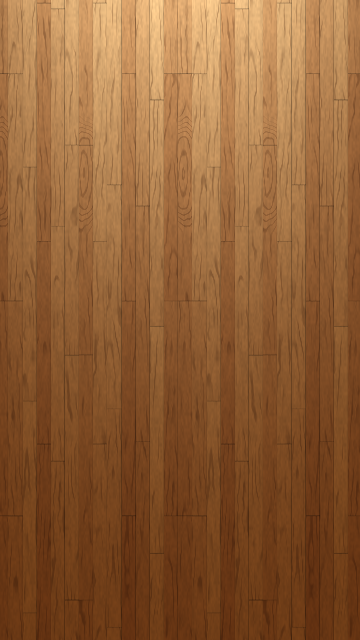
Write a Shadertoy shader that draws this texture.

```glsl
const float COLUMNS = 13.0;        // planks in one horizontal repeat
const float PLANK_WIDTH = 0.03935; // fraction of canvas width
const float REPEAT_START = 0.456;
const float BOARD_LENGTH = 0.35;   // fraction of canvas height
const vec3 SHADED_WOOD = vec3(0.415, 0.22, 0.08);
const vec3 LIT_WOOD = vec3(0.89, 0.69, 0.465);

// Stain of each column: negative is darker and redder
const float STAIN[13] = float[13](-0.9, -0.8, 0.2, 0.6, -0.9, 0.4, 0.6,
                                  -0.6, 0.6, 0.3, -1.0, -0.2, 0.8);
// First end joint of each column, measured down from the top
const float JOINT[13] = float[13](0.09, 0.09, 0.09, 0.23, 0.33, 0.32, 0.19,
                                  0.19, 0.33, 0.26, 0.09, 0.30, 0.12);

float hash(vec2 p) {
    return fract(sin(dot(p, vec2(127.1, 311.7))) * 43758.5453);
}

float noise(vec2 p) {
    vec2 cell = floor(p), f = fract(p);
    f = f * f * (3.0 - 2.0 * f);
    float low = mix(hash(cell), hash(cell + vec2(1, 0)), f.x);
    float high = mix(hash(cell + vec2(0, 1)), hash(cell + vec2(1, 1)), f.x);
    return mix(low, high, f.y);
}

float line(float distance, float halfWidth, float blur) {
    return 1.0 - smoothstep(halfWidth, halfWidth + blur, abs(distance));
}

// Board row and signed distance to the nearby end joint
vec2 boardRow(float depth, float start) {
    float t = (depth - start) / BOARD_LENGTH;
    float row = floor(t);
    float offset = fract(t) - 0.03 - 0.12 * hash(vec2(start, row));
    return vec2(row - step(offset, 0.0), offset * BOARD_LENGTH);
}

// Thin dark growth rings: long arches, or ovals around a heart
float growthRings(vec2 p, float seed, float heart) {
    float x = p.x - 1.6 * fract(seed) + 0.3;
    float arch = 2.6 * sqrt(x * x + 0.015) + p.y * 7.0;
    arch += 1.5 * noise(vec2(p.x * 1.3, p.y * 11.0) + seed);
    float oval = 4.2 * length(vec2(p.x - 0.35, (p.y - 0.73) * 9.0));
    float field = mix(arch, oval, heart);
    field += 0.4 * noise(vec2(p.x * 4.0, p.y * 60.0) + seed);
    float gate = noise(vec2(p.x * 3.0, p.y * 30.0) + seed * 2.0);
    float strength = mix(smoothstep(0.25, 0.85, gate), 0.8, heart);
    return line(fract(field) - 0.5, 0.05, 0.14) * strength;
}

// Fine pores stretched along the board
float pores(vec2 p, float seed) {
    float streak = noise(vec2(p.x * 8.0, p.y * 60.0) + seed);
    float fleck = noise(vec2(p.x * 12.0, p.y * 200.0) + seed * 3.0);
    return 0.5 * streak + 0.5 * fleck - 0.5;
}

// Lamp glow falling from the top centre
vec3 litWood(vec2 uv) {
    float side = 2.0 * uv.x - 1.0;
    float height = uv.y + 0.05 - 0.17 * side * side * (0.4 + uv.y * uv.y);
    height = max(height, 0.0);
    return mix(SHADED_WOOD, LIT_WOOD, 0.1 * height + 0.92 * height * height);
}

void mainImage(out vec4 fragColor, in vec2 fragCoord) {
    vec2 uv = fragCoord / iResolution.xy;

    // Plank column and board
    float across = (uv.x - REPEAT_START) / PLANK_WIDTH;
    float column = mod(floor(across), COLUMNS);
    int index = int(column);
    vec2 board = boardRow(1.0 - uv.y, JOINT[index]);
    float seed = 40.0 * hash(vec2(column, board.x + 7.0));
    vec2 local = vec2(fract(across), uv.y);

    // Stain and grain
    float tone = STAIN[index] + 0.6 * (hash(vec2(board.x, column + 3.0)) - 0.5);
    vec3 color = litWood(uv) * (1.0 + tone * vec3(0.065, 0.115, 0.15));
    float hasHeart = float(index == 1 || index == 7);
    float heart = hasHeart * (1.0 - smoothstep(0.05, 0.1, abs(uv.y - 0.73)));
    float rings = growthRings(local, seed, heart);
    color *= 1.0 - 0.21 * rings * vec3(0.85, 1.0, 1.1);
    color *= 1.0 + 0.17 * pores(local, seed);

    // Seams between planks and end joints, some barely visible
    float seam = line(1.0 - local.x, 0.03, 0.06);
    color *= 1.0 - seam * mix(0.06, 0.25, hash(vec2(column, 5.0)));
    float joint = line(board.y, 0.0004, 0.0012);
    color *= 1.0 - joint * mix(0.06, 0.26, hash(vec2(column, board.x)));

    fragColor = vec4(clamp(color, 0.0, 1.0), 1.0);
}
```
